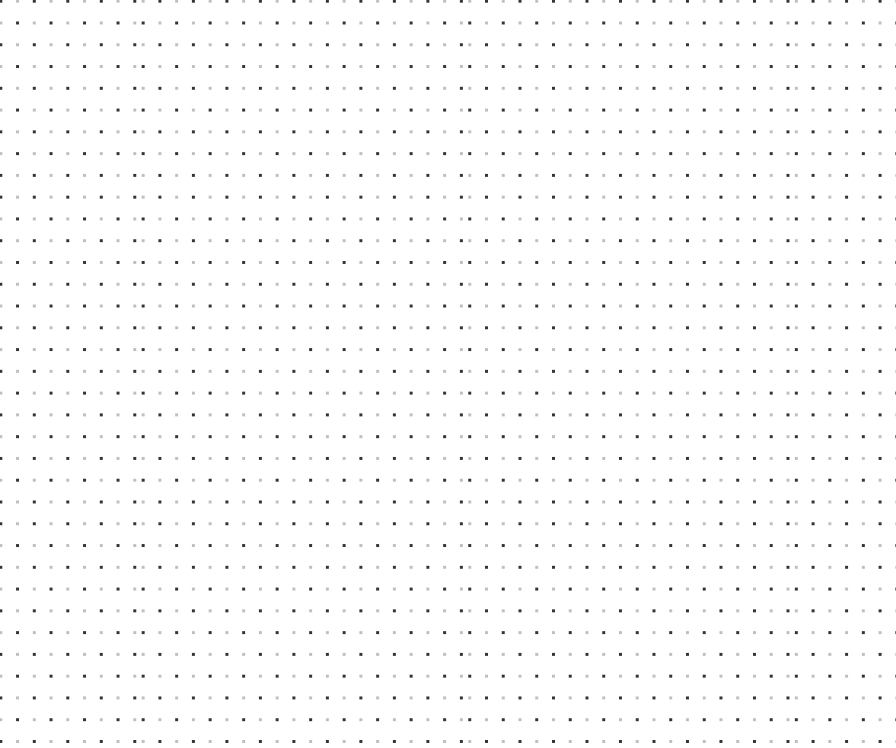
Reproduce this pattern procedurally as a Shadertoy shader.

```glsl
// Share of a pixel-wide interval covered by a dot, along each axis
vec2 axisCoverage(vec2 offset, float halfSize, float pixel) {
    vec2 overlap = vec2(halfSize + 0.5 * pixel) - abs(offset);
    return clamp(overlap, 0.0, min(pixel, 2.0 * halfSize)) / pixel;
}

// Nearest dot index inside one tile
vec2 nearestDot(vec2 local, vec2 inset, vec2 pitch, vec2 count) {
    return clamp(floor((local - inset) / pitch + 0.5), vec2(0.0), count - 1.0);
}

// 1.0 on the odd squares of a checkerboard
float checker(vec2 cell) {
    return mod(cell.x + cell.y, 2.0);
}

void mainImage(out vec4 fragColor, in vec2 fragCoord) {
    const float tileSize = 0.3645;             // share of canvas width
    const vec2 tileOrigin = vec2(0.1551, 0.2079);
    const vec2 dotCount = vec2(20.0, 15.0);
    const float dotHalfSize = 0.00166;
    const vec3 paper = vec3(1.0);
    const vec3 darkInk = vec3(0.21, 0.20, 0.20);
    const vec3 paleInk = vec3(0.75);

    // Square tiles measured from the top left corner
    float pixel = 1.0 / iResolution.x;
    vec2 p = vec2(fragCoord.x, iResolution.y - fragCoord.y) * pixel;
    vec2 local = mod(p - tileOrigin, tileSize);

    // Columns crowd together at the tile seam, rows stay even
    vec2 pitch = tileSize / vec2(19.5, 15.0);
    vec2 inset = pitch * vec2(0.25, 0.5);
    vec2 cell = nearestDot(local, inset, pitch, dotCount);

    // Square dots alternate between dark and pale ink
    vec2 offset = local - inset - cell * pitch;
    vec2 cover = axisCoverage(offset, dotHalfSize, pixel);
    vec3 ink = mix(paleInk, darkInk, checker(cell));
    fragColor = vec4(mix(paper, ink, cover.x * cover.y), 1.0);
}
```
